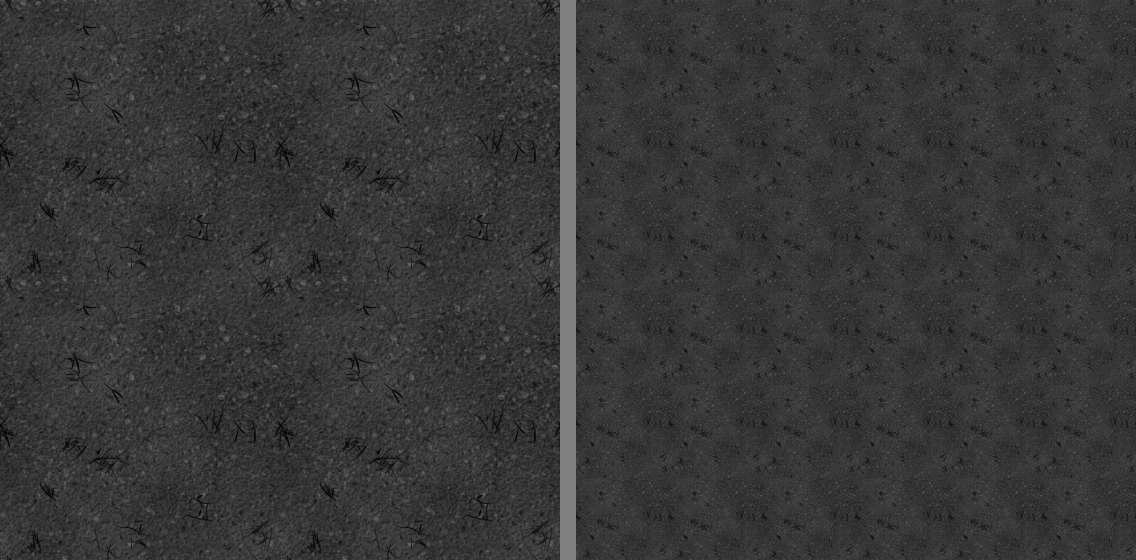
Left: one tile. Right: repeated 3 by 3.
This texture map is drawn by a WebGL 2 fragment shader. Its source:

```glsl
#version 300 es
precision highp float;
// Dark forest soil: grainy earth, pale leaf flecks, straw and tangles of black twigs.
#define REPEATS 2.0
#define SOIL vec3(0.209)
#define LEAF vec3(0.43)
#define TWIG vec3(0.03)
#define GRAIN 0.125
#define RELIEF 0.075
#define MOTTLE 0.075
#define LEAF_DENSITY 0.85
#define CLUSTER_GRID 5.0
#define CLUSTER_CHANCE 0.92
#define TWIG_LENGTH 0.048
#define TWIG_WIDTH 0.0042

uniform vec2 u_resolution;
out vec4 fragColor;

const float TAU = 6.2832;

// Three random values per cell, in 0..1
vec3 hash3(vec2 cell, float seed) {
  uvec3 v = uvec3(vec3(cell, seed) + 0.5) * 1664525u + 1013904223u;
  v.x += v.y * v.z; v.y += v.z * v.x; v.z += v.x * v.y;
  v ^= v >> 16u;
  v.x += v.y * v.z; v.y += v.z * v.x; v.z += v.x * v.y;
  return vec3(v >> 8u) * exp2(-24.0);
}

mat2 rotation(float angle) {
  float c = cos(angle), s = sin(angle);
  return mat2(c, -s, s, c);
}

// Value noise that wraps after n cells
float noise(vec2 p, float n, float seed) {
  vec2 g = p * n, c = floor(g), f = g - c;
  f = f * f * (3.0 - 2.0 * f);
  float a = hash3(mod(c, n), seed).x;
  float b = hash3(mod(c + vec2(1, 0), n), seed).x;
  float d = hash3(mod(c + vec2(0, 1), n), seed).x;
  float e = hash3(mod(c + 1.0, n), seed).x;
  return mix(mix(a, b, f.x), mix(d, e, f.x), f.y);
}

// Scattered ellipses, one per cell, thicker in some areas; returns brightness
float flecks(vec2 p, float n, float seed, float size, float stretch, float px) {
  vec2 g = p * n, home = floor(g);
  float best = 0.0;
  for (int y = -1; y <= 1; y++)
  for (int x = -1; x <= 1; x++) {
    vec2 cell = home + vec2(x, y), id = mod(cell, n);
    vec3 place = hash3(id, seed), look = hash3(id, seed + 1.0);
    float density = LEAF_DENSITY * mix(0.25, 1.0, smoothstep(0.15, 0.8, noise(id / n, 7.0, 3.0)));
    if (place.z > density) continue;
    vec2 d = rotation(look.x * TAU) * (g - cell - place.xy);
    d.x /= stretch;
    float radius = size * mix(0.35, 1.0, look.y * look.y);
    float cover = clamp(0.5 - (length(d) - radius) / (px * n), 0.0, 1.0);
    float shade = 0.78 + 0.22 * clamp(d.y / radius * 3.0, -1.0, 1.0);
    best = max(best, cover * shade * mix(0.2, 1.0, look.z * look.z));
  }
  return best;
}

// Tangles of bent, tapering twigs around jittered centres; returns coverage
float twigs(vec2 p, float px) {
  vec2 home = floor(p * CLUSTER_GRID);
  float best = 0.0;
  for (int y = -1; y <= 1; y++)
  for (int x = -1; x <= 1; x++) {
    vec2 cell = home + vec2(x, y), id = mod(cell, CLUSTER_GRID);
    vec3 place = hash3(id, 40.0), look = hash3(id, 41.0);
    if (place.z > CLUSTER_CHANCE) continue;
    vec2 centre = (cell + place.xy) / CLUSTER_GRID;
    float strength = mix(0.45, 1.0, smoothstep(0.1, 0.5, look.x));
    int count = 4 + int(look.y * 11.0);
    for (int i = 0; i < count; i++) {
      vec3 r = hash3(id, 50.0 + float(i)), s = hash3(id, 70.0 + float(i));
      vec2 spread = vec2(mix(0.05, 0.11, look.z), 0.05);
      vec2 d = rotation(look.x * 40.0) * (p - centre) - (r.xy - 0.5) * spread;
      d = rotation((r.z - 0.5) * 3.6) * d;
      d.y -= (s.x - 0.5) * 12.0 * d.x * d.x;
      float reach = TWIG_LENGTH * mix(0.25, 1.0, s.y * s.y);
      float along = abs(d.x) / reach;
      float width = TWIG_WIDTH * mix(0.25, 1.0, s.z * s.z) * (1.0 - 0.6 * along);
      float cover = clamp(0.5 - (abs(d.y) - width) / px, 0.0, 1.0);
      cover *= clamp((reach - abs(d.x)) / px, 0.0, 1.0);
      best = max(best, cover * strength);
    }
  }
  return best;
}

void main() {
  vec2 p = fract(gl_FragCoord.xy / u_resolution * REPEATS);
  float px = REPEATS / min(u_resolution.x, u_resolution.y);

  // Earth: broad mottling, fine grain and side-lit relief
  float broad = 0.6 * noise(p, 5.0, 10.0) + 0.4 * noise(p, 13.0, 11.0) - 0.5;
  float grain = 0.7 * noise(p, 211.0, 12.0) + 0.3 * noise(p, 90.0, 13.0) - 0.5;
  float relief = noise(p, 140.0, 14.0) - noise(p + vec2(0.004, -0.004), 140.0, 14.0);
  vec3 color = SOIL + MOTTLE * broad + GRAIN * grain + RELIEF * relief;

  // Litter: dark crumbs below, then large leaves, small crumbs and straw
  color *= 1.0 - 0.6 * flecks(p, 47.0, 32.0, 0.30, 1.6, px);
  float litter = flecks(p, 29.0, 20.0, 0.28, 1.35, px);
  litter = max(litter, 0.8 * flecks(p, 56.0, 24.0, 0.34, 1.5, px));
  litter = max(litter, 0.7 * flecks(p, 36.0, 28.0, 0.07, 8.0, px));
  color = mix(color, LEAF + GRAIN * grain, 0.8 * litter);

  // Twigs on top
  color = mix(color, TWIG, twigs(p, px));
  fragColor = vec4(color, 1.0);
}
```
